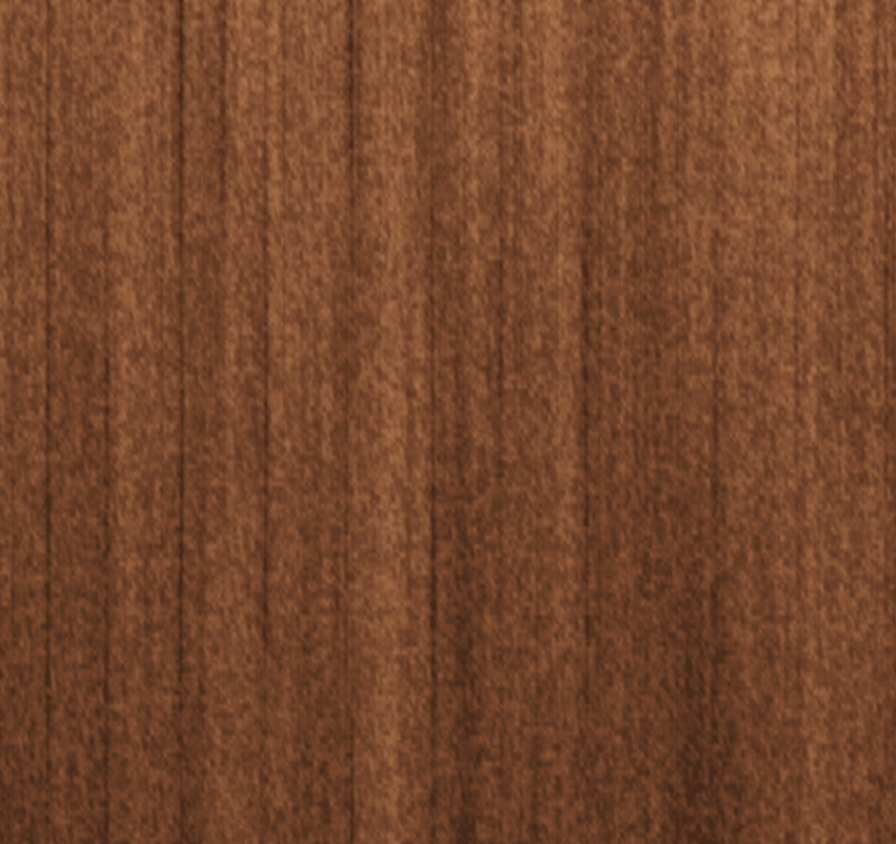
This texture is drawn by a Shadertoy shader. Its source:

```glsl
#define DARK_WOOD vec3(0.305, 0.175, 0.108)
#define MID_WOOD vec3(0.468, 0.275, 0.173)
#define LIGHT_WOOD vec3(0.645, 0.425, 0.275)
#define LIGHT_FALLOFF 0.78
#define BAND_CONTRAST 0.36
#define STREAK_CONTRAST 0.26
#define GRAIN_CONTRAST 0.42
#define LINE_DEPTH 0.75
#define LINE_WIDTH 0.0030

float hash(vec2 p) {
    vec3 q = fract(p.xyx * 0.1031);
    q += dot(q, q.yzx + 33.33);
    return fract((q.x + q.y) * q.z);
}

// Smooth value noise in the range -1 to 1
float noise(vec2 p) {
    vec2 cell = floor(p);
    vec2 f = fract(p);
    f = f * f * (3.0 - 2.0 * f);
    float low = mix(hash(cell), hash(cell + vec2(1, 0)), f.x);
    float high = mix(hash(cell + vec2(0, 1)), hash(cell + vec2(1, 1)), f.x);
    return 2.0 * mix(low, high, f.y) - 1.0;
}

// Broad planks of tone running up the board
float bands(vec2 p) {
    return noise(p * vec2(9.0, 0.7) + 17.0)
         + 0.85 * noise(p * vec2(27.0, 1.1) + 53.0);
}

// Narrow fibres, long in y
float streaks(vec2 p) {
    return noise(p * vec2(80.0, 2.0) + 91.0)
         + 0.8 * noise(p * vec2(190.0, 3.5) + 137.0);
}

// Short mottled flecks, slightly slanted
float grain(vec2 p) {
    p.x += 0.15 * p.y;
    return noise(p * vec2(165.0, 105.0) + 211.0)
         + 0.7 * noise(p * vec2(260.0, 190.0) + 307.0);
}

// One jittered dark pore line per column, fading in and out along y
float poreLines(vec2 p, float columns, float width, float seed) {
    float x = p.x * columns;
    float id = floor(x);
    float center = mix(0.25, 0.75, hash(vec2(id, seed)));
    center += 0.0012 * columns * noise(vec2(id * 7.0 + seed, p.y * 4.0));
    float d = (fract(x) - center) / columns;
    float strength = mix(0.25, 1.0, hash(vec2(id, seed + 9.0)));
    float fade = 0.65 + 0.45 * noise(vec2(id * 5.0 + seed, p.y * 3.0));
    float core = exp(-d * d / (width * width));
    float shade = exp(-d * d / (width * width * 12.0));
    return strength * fade * (core + 0.25 * shade);
}

void mainImage(out vec4 fragColor, in vec2 fragCoord) {
    vec2 uv = fragCoord / iResolution.xy;
    vec2 p = fragCoord / iResolution.y;

    // Light from above, dimmer at the right edge
    float tone = LIGHT_FALLOFF * (uv.y - 0.47);
    tone -= 0.15 * smoothstep(0.75, 1.0, uv.x);

    // Wood figure, crisper toward the top
    float crispness = mix(0.6, 1.15, uv.y);
    tone += BAND_CONTRAST * bands(p);
    tone += STREAK_CONTRAST * crispness * streaks(p);
    tone += GRAIN_CONTRAST * grain(p);

    // Sparse deep lines, then many faint ones
    float lines = poreLines(p, 11.0, LINE_WIDTH, 3.0);
    lines += 0.4 * crispness * poreLines(p, 43.0, 0.6 * LINE_WIDTH, 29.0);
    tone -= LINE_DEPTH * lines;

    vec3 color = mix(MID_WOOD, LIGHT_WOOD, clamp(tone, 0.0, 1.2));
    color = mix(color, DARK_WOOD, clamp(-tone, 0.0, 1.15));
    fragColor = vec4(color, 1.0);
}
```
